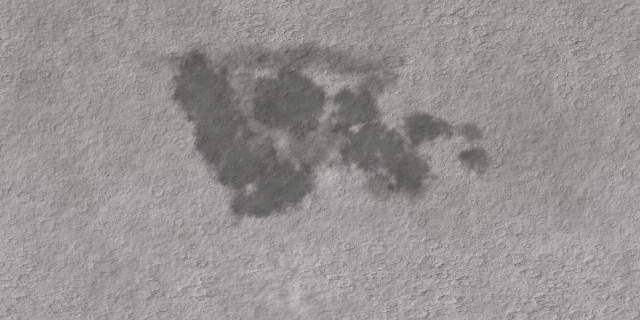
A Shadertoy shader for this texture:

```glsl
#define SHORE_ROUGHNESS 0.075
#define SHORE_SOFTNESS 0.022
#define SEA_SPREAD 0.007
#define CRATER_RELIEF 0.105
#define GRAIN_RELIEF 0.23
#define SEA_RELIEF 0.45
#define LIGHT_DIR vec2(-0.8, 0.6)
#define HIGHLAND_NORTH vec3(0.612, 0.603, 0.600)
#define HIGHLAND_SOUTH vec3(0.645, 0.628, 0.637)
#define DEEP_SEA vec3(0.395, 0.392, 0.389)
#define FAINT_SEA vec3(0.460, 0.457, 0.444)

// Lava seas as ellipses: centre, radii, in canvas heights
const vec4 DEEP[12] = vec4[12](
    vec4(0.638, 0.700, 0.083, 0.100), vec4(0.682, 0.596, 0.078, 0.099),
    vec4(0.750, 0.505, 0.094, 0.083), vec4(0.885, 0.422, 0.083, 0.068),
    vec4(0.812, 0.365, 0.068, 0.040), vec4(0.898, 0.682, 0.109, 0.089),
    vec4(1.104, 0.659, 0.068, 0.057), vec4(1.146, 0.544, 0.060, 0.070),
    vec4(1.276, 0.479, 0.065, 0.055), vec4(1.328, 0.596, 0.054, 0.038),
    vec4(1.479, 0.492, 0.034, 0.036), vec4(1.213, 0.536, 0.057, 0.042));
const vec4 FAINT[12] = vec4[12](
    vec4(0.760, 0.805, 0.185, 0.026), vec4(0.960, 0.824, 0.190, 0.024),
    vec4(1.120, 0.804, 0.100, 0.028), vec4(0.969, 0.531, 0.073, 0.047),
    vec4(1.190, 0.422, 0.032, 0.027), vec4(1.471, 0.583, 0.027, 0.026),
    vec4(0.850, 0.540, 0.100, 0.090), vec4(1.300, 0.422, 0.047, 0.030),
    vec4(0.755, 0.675, 0.080, 0.100), vec4(1.170, 0.727, 0.040, 0.036),
    vec4(1.230, 0.760, 0.020, 0.012), vec4(1.030, 0.590, 0.050, 0.024));

// Bright ray spots: centre, radius
const vec3 RAYS[5] = vec3[5](
    vec3(0.737, 0.633, 0.010), vec3(0.883, 0.555, 0.030),
    vec3(0.789, 0.544, 0.022), vec3(0.910, 0.120, 0.110),
    vec3(1.015, 0.470, 0.055));

// Broad dusky patches: centre, radius
const vec3 DUSK[6] = vec3[6](
    vec3(1.610, 0.520, 0.190), vec3(0.230, 0.400, 0.060),
    vec3(1.770, 0.385, 0.050), vec3(0.570, 0.255, 0.040),
    vec3(0.110, 0.740, 0.080), vec3(1.400, 0.320, 0.130));

vec3 hash3(vec2 p) {
    vec3 q = fract(p.xyx * vec3(0.1031, 0.1030, 0.0973));
    q += dot(q, q.yxz + 33.33);
    return fract((q.xxy + q.yzz) * q.zyx);
}

float valueNoise(vec2 p) {
    vec2 cell = floor(p), f = fract(p);
    f = f * f * (3.0 - 2.0 * f);
    float low = mix(hash3(cell).x, hash3(cell + vec2(1, 0)).x, f.x);
    float high = mix(hash3(cell + vec2(0, 1)).x, hash3(cell + 1.0).x, f.x);
    return mix(low, high, f.y);
}

float fbm(vec2 p) {
    float sum = 0.0, amp = 0.5;
    for (int i = 0; i < 5; i++) {
        sum += amp * valueNoise(p);
        p = mat2(1.6, 1.2, -1.2, 1.6) * p + 17.3;
        amp *= 0.55;
    }
    return sum;
}

float seaDistance(vec2 p, vec4 seas[12]) {
    float nearest = 10.0;
    for (int i = 0; i < 12; i++) {
        vec2 r = seas[i].zw;
        float d = (length((p - seas[i].xy) / r) - 1.0) * min(r.x, r.y);
        nearest = min(nearest, d);
    }
    return nearest - SEA_SPREAD;
}

// Lit slope of raised crater rims, at most one crater per grid cell
float craterShade(vec2 p, float density, float stretch) {
    vec2 q = p * density, cell = floor(q);
    float shade = 0.0;
    for (int y = -1; y <= 1; y++)
    for (int x = -1; x <= 1; x++) {
        vec2 id = cell + vec2(x, y);
        vec3 rnd = hash3(id + density * 3.7);
        vec2 offset = (q - id - 0.15 - 0.7 * rnd.xy) * vec2(stretch, 1.0);
        float radius = mix(0.14, 0.42, rnd.z * rnd.z);
        float dist = length(offset) / radius;
        float rim = (dist - 0.85) * 4.2;
        float facing = dot(offset, LIGHT_DIR) / (length(offset) + 0.001);
        float present = step(0.35, fract(rnd.z * 7.0 + rnd.x));
        shade += present * (facing * rim - 0.15) * exp(-rim * rim);
    }
    return shade;
}

void mainImage(out vec4 fragColor, in vec2 fragCoord) {
    vec2 p = fragCoord / iResolution.y;
    float broad = fbm(p * 5.0 + 3.0) - 0.53;
    float mottle = fbm(p * 27.0 + 9.0) - 0.53;

    // Highlands
    vec3 color = mix(HIGHLAND_SOUTH, HIGHLAND_NORTH, smoothstep(0.2, 0.65, p.y));
    color += 0.08 * broad + 0.09 * mottle;
    for (int i = 0; i < 6; i++) {
        float d = length(p - DUSK[i].xy) / DUSK[i].z;
        color -= vec3(0.035, 0.034, 0.043) * exp(-d * d);
    }

    // Seas with ragged shores
    float shore = SHORE_ROUGHNESS * (mottle + 0.3 * broad);
    float faint = smoothstep(SHORE_SOFTNESS, -SHORE_SOFTNESS, seaDistance(p, FAINT) + 0.6 * shore);
    float deep = smoothstep(SHORE_SOFTNESS, -SHORE_SOFTNESS, seaDistance(p, DEEP) + shore);
    color = mix(color, FAINT_SEA + 0.18 * mottle, 0.82 * faint);
    color = mix(color, DEEP_SEA + 0.10 * mottle + 0.06 * broad, 0.92 * deep);

    // Bright rays
    for (int i = 0; i < 5; i++) {
        float d = length(p - RAYS[i].xy) / RAYS[i].z;
        color += 0.06 * (1.0 + 3.0 * mottle) * exp(-d * d);
    }

    // Craters and grain, lit from one side
    float stretch = max(0.45, cos((p.y - 0.5) * 3.14));
    float relief = 0.0, density = 19.0;
    for (int i = 0; i < 4; i++) {
        relief += CRATER_RELIEF * craterShade(p + float(i) * 0.37, density, stretch);
        density *= 1.6;
    }
    relief *= 1.0 + 1.6 * broad;
    vec2 grain = p * 62.0;
    relief += GRAIN_RELIEF * (fbm(grain) - fbm(grain + 0.3 * LIGHT_DIR));
    color += relief * mix(1.0, SEA_RELIEF, max(deep, 0.7 * faint));

    fragColor = vec4(clamp(color, 0.0, 1.0), 1.0);
}
```
